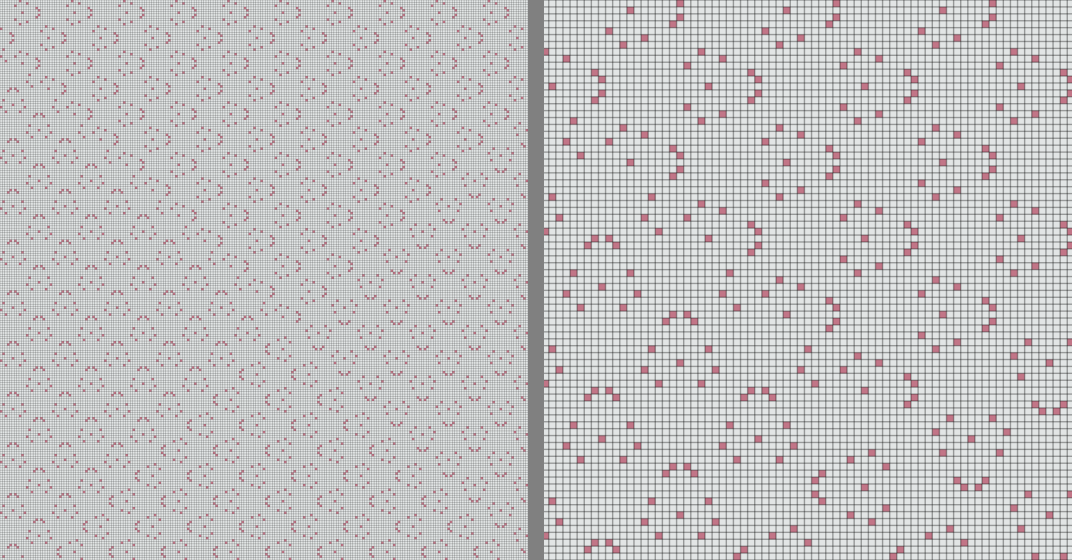
Left: the whole. Right: its middle third, enlarged.
A WebGL 1 fragment shader for this pattern:

```glsl
precision highp float;
// Stitch chart: a fine grey grid with rose dotted rosettes, turned a quarter in each of four sectors.

uniform vec2 u_resolution;

const vec2 GRID = vec2(223.0, 243.0);   // cells across and down
const vec2 HUB = vec2(119.0, 144.0);    // cell where the sectors meet
const float HALF_REPEAT = 11.0;         // half the rosette spacing, in cells

float isCell(vec2 cell, vec2 target) {
  vec2 d = abs(cell - target);
  return step(max(d.x, d.y), 0.5);
}

// Rosette symmetric about its x axis, opening into an arc on the right.
float rosette(vec2 d) {
  vec2 m = vec2(d.x, abs(d.y));
  return isCell(m, vec2(0.0))
       + isCell(m, vec2(-3.0, 3.0))
       + isCell(m, vec2(-1.0, 5.0))
       + isCell(m, vec2(2.0, 4.0))
       + isCell(m, vec2(6.0, 2.0))
       + isCell(m, vec2(7.0, 1.0));
}

// 1 where the cell holds a rose stitch.
float stitch(vec2 cell) {
  vec2 g = cell - HUB;

  // Pick the sector and turn it into the frame of the upper one.
  bool upperRight = g.x - g.y > 5.5;
  bool lowerRight = g.x + g.y > (upperRight ? 4.0 : -4.0);
  bool upright = upperRight != lowerRight;
  vec2 local = upright ? g : vec2(-g.y, g.x);
  if (lowerRight) local = -local;
  local.y += upright ? 7.0 : -7.0;

  // Nearest point of the diagonal lattice.
  vec2 diagonal = vec2(local.x + local.y, local.x - local.y) / (2.0 * HALF_REPEAT);
  vec2 k = floor(diagonal + 0.5);
  return rosette(local - HALF_REPEAT * vec2(k.x + k.y, k.x - k.y));
}

// Running integral of grid lines of the given width, starting at each integer.
vec2 lineIntegral(vec2 t, float width) {
  return floor(t) * width + min(fract(t), width);
}

void main() {
  vec2 uv = gl_FragCoord.xy / u_resolution;
  vec2 p = vec2(uv.x, 1.0 - uv.y) * GRID;
  vec2 pixel = GRID / u_resolution;
  vec2 low = p - 0.5 * pixel;
  vec2 high = p + 0.5 * pixel;

  // Stitches, weighted by the part of each cell inside the pixel.
  vec2 cell = floor(low);
  vec2 w = clamp((high - cell - 1.0) / pixel, 0.0, 1.0);
  float rose = mix(
    mix(stitch(cell), stitch(cell + vec2(1.0, 0.0)), w.x),
    mix(stitch(cell + vec2(0.0, 1.0)), stitch(cell + 1.0), w.x),
    w.y);

  // Grid lines, averaged over the pixel.
  float lineWidth = 0.2;
  vec2 shift = vec2(0.5 * lineWidth);
  vec2 lines = (lineIntegral(high + shift, lineWidth)
              - lineIntegral(low + shift, lineWidth)) / pixel;
  vec2 shade = 1.0 - 0.33 * lines;

  vec3 color = mix(vec3(0.885, 0.898, 0.897), vec3(0.76, 0.46, 0.53), rose);
  gl_FragColor = vec4(color * shade.x * shade.y, 1.0);
}
```
